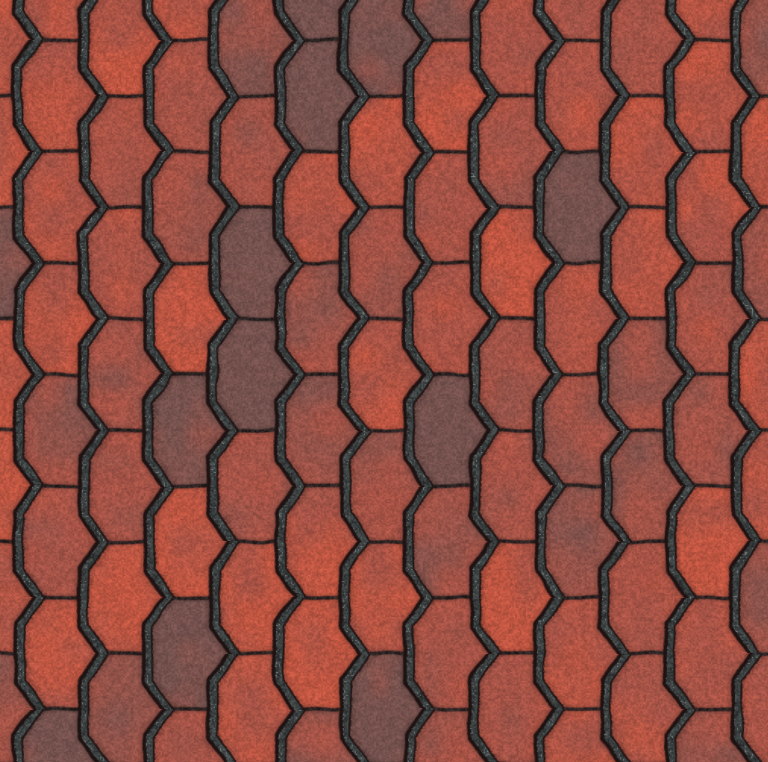
Reproduce this texture procedurally as a WebGL 2 fragment shader.

```glsl
#version 300 es
precision highp float;
// Weathered red roof shingles: staggered scalloped columns split by dark granular grooves.
uniform vec2 u_resolution;
out vec4 outColor;

#define COLUMNS 11.78      // shingles across
#define ROWS 6.834         // shingles down
#define ROW_HEIGHT 1.71    // in column widths, the unit of length
#define PEAK_REACH 0.30    // sideways reach of each groove corner
#define SLOPE_HEIGHT 0.42  // height of the slanted part of a groove
#define CORE_HALF 0.048    // half width of the grey groove
#define SHADOW_HALF 0.086  // half width of groove plus shadow
#define SEAM_HALF 0.027    // half thickness of the level seams
#define JOG 0.05           // sideways misplacement of shingles
#define GRAIN 0.27         // contrast of the mineral grains

const vec3 BRIGHT = vec3(0.75, 0.335, 0.255);
const vec3 MIDDLE = vec3(0.65, 0.325, 0.275);
const vec3 DULL = vec3(0.46, 0.32, 0.305);
const vec3 GROOVE = vec3(0.23, 0.25, 0.25);
const vec3 SHADOW = vec3(0.12, 0.07, 0.07);

float hash(vec2 p) {
    vec3 q = fract(p.xyx * 0.1031);
    q += dot(q, q.yzx + 33.33);
    return fract((q.x + q.y) * q.z);
}

float noise(vec2 p) {
    vec2 i = floor(p), f = fract(p);
    f = f * f * (3.0 - 2.0 * f);
    return mix(mix(hash(i), hash(i + vec2(1, 0)), f.x),
               mix(hash(i + vec2(0, 1)), hash(i + vec2(1, 1)), f.x), f.y);
}

float segment(vec2 p, vec2 a, vec2 b) {
    vec2 ab = b - a;
    return length(p - a - ab * clamp(dot(p - a, ab) / dot(ab, ab), 0.0, 1.0));
}

// Row coordinate in a column; every second column is shifted by half a row.
float rowCoord(float y, float column) {
    return y / ROW_HEIGHT - 0.475 - 0.5 * mod(column, 2.0);
}

// Distance from the nearest row boundary.
float seamDistance(float row) {
    return (0.5 - abs(fract(row) - 0.5)) * ROW_HEIGHT;
}

// Signed distance to the groove left of a column, positive to its right.
float grooveDistance(vec2 p, float column) {
    float row = rowCoord(p.y, column);
    float jog = JOG * hash(vec2(column, floor(row)) + 71.0);
    vec2 q = vec2(p.x - column - jog, seamDistance(row));
    vec2 bend = vec2(0.0, SLOPE_HEIGHT);
    float d = min(segment(q, vec2(PEAK_REACH, 0.0), bend),
                  segment(q, bend, vec2(0.0, ROW_HEIGHT * 0.5)));
    float edge = PEAK_REACH * max(0.0, 1.0 - q.y / SLOPE_HEIGHT);
    return q.x < edge ? -d : d;
}

// Shingle colour: tone per shingle, smoky patches, vertical fade.
vec3 shingleColor(vec2 p, vec2 id, float height) {
    float tone = 0.12 + 0.62 * hash(id + 13.0);
    tone += 0.55 * step(0.87, hash(id + 37.0));
    float fade = (hash(id + 53.0) - 0.4) * (height - 0.5) * 0.5;
    float patches = noise(p * 2.3 + 9.0 * hash(id)) - 0.5;
    tone = clamp(tone + fade + 0.42 * patches, 0.0, 1.15);
    vec3 color = mix(BRIGHT, MIDDLE, smoothstep(0.0, 0.5, tone));
    return mix(color, DULL, smoothstep(0.45, 1.15, tone));
}

void main() {
    vec2 p = gl_FragCoord.xy / u_resolution * vec2(COLUMNS, ROWS * ROW_HEIGHT);
    p.x -= 0.265;
    float soft = 0.75 * COLUMNS / u_resolution.x + 0.006;

    // Grains stay fixed while the outlines wobble slightly
    float fine = noise(p * 43.0) - 0.5;
    float coarse = noise(p * 21.0 + 40.0) - 0.5;
    float grain = fine * 0.75 + coarse * 0.5;
    vec2 w = p + 0.035 * (vec2(noise(p * 3.5), noise(p * 3.5 + 90.0)) - 0.5);
    w.x += 0.014 * fine;

    // Find the shingle under this point
    float column = floor(w.x);
    if (grooveDistance(w, column) < 0.0) column -= 1.0;
    float row = rowCoord(w.y, column);
    vec2 id = vec2(column, floor(row));
    float left = grooveDistance(w, column);
    float right = grooveDistance(w, column + 1.0);
    float groove = abs(left) < abs(right) ? left : right;
    float seam = seamDistance(row);

    // Grainy shingle face, darker just beside the grooves
    vec3 color = shingleColor(p, id, fract(row)) * (1.0 + GRAIN * grain);
    color *= 1.0 - 0.18 * (1.0 - smoothstep(0.06, 0.19, abs(groove)));
    color *= 1.0 - 0.15 * (1.0 - smoothstep(0.02, 0.09, seam));

    // Level seam, then groove shadow, then its speckled core
    float seamMask = 1.0 - smoothstep(SEAM_HALF - soft, SEAM_HALF + soft, seam);
    color = mix(color, mix(SHADOW, GROOVE, 0.3) * (1.0 + grain), seamMask * 0.95);
    float wear = 0.016 * (noise(p * 4.0 + 17.0) - 0.5);
    float shade = abs(groove + 0.008) - SHADOW_HALF - wear;
    color = mix(color, SHADOW, 1.0 - smoothstep(-soft, soft * 1.3, shade));
    float core = abs(groove - 0.006) - CORE_HALF - wear;
    vec3 speckled = GROOVE * (1.0 + 0.75 * grain) + 0.14 * smoothstep(0.3, 0.5, fine);
    color = mix(color, speckled, 1.0 - smoothstep(-soft, soft, core));

    outColor = vec4(clamp(color, 0.0, 1.0), 1.0);
}
```
